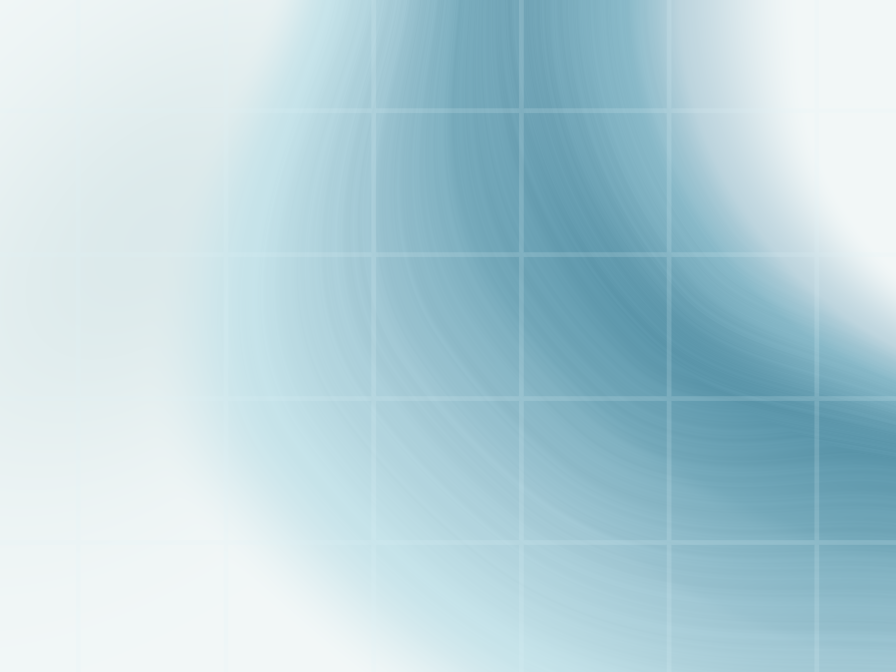
This background is drawn by a Shadertoy shader. Its source:

```glsl
// A soft teal ribbon sweeps around the upper right corner over pale mist.
// Its edges are polar curves; colour ramps run across it, layered sines add
// fine strands along it, and a faint repeated grid lies on top.

const vec3 WHITE = vec3(0.95, 0.97, 0.97);
const vec3 MIST  = vec3(0.86, 0.915, 0.92);
const vec3 DEEP  = vec3(0.36, 0.59, 0.67);
const vec3 SOFT  = vec3(0.45, 0.65, 0.72);
const vec3 STEEL = vec3(0.48, 0.68, 0.745);
const vec3 HAZE  = vec3(0.615, 0.77, 0.82);
const vec3 CYAN  = vec3(0.775, 0.89, 0.915);
const vec3 AQUA  = vec3(0.54, 0.73, 0.79);
const vec3 PEARL = vec3(0.72, 0.82, 0.86);

float ramp(float a, float b, float x) {
    return clamp((x - a) / (b - a), 0.0, 1.0);
}

// Pale backdrop with a diagonal bank of mist
vec3 backdrop(vec2 p, vec2 centre) {
    vec2 d = p - centre;
    float along = (d.x + d.y) * 0.7071 / 0.45;
    float across = (d.x - d.y) * 0.7071 / 0.27;
    return mix(WHITE, MIST, exp(-along * along - across * across));
}

// Position across the ribbon: -1 inner edge, 0 dark ridge, 1 outer edge
float ribbonCoord(float radius, float turn) {
    float inner = 0.326 + 0.194 * pow(turn, 2.2);
    float ridge = 0.582 + 0.104 * pow(turn, 1.7);
    float outer = 0.835 + 0.277 * smoothstep(-0.033, 0.4, turn)
                + 0.087 * smoothstep(0.6, 1.0, turn);
    float offset = radius - ridge;
    return offset / (offset > 0.0 ? outer - ridge : ridge - inner);
}

// Colours outward and inward from the ridge
vec3 ribbonColour(float q, vec3 ridgeColour, vec3 outside) {
    vec3 c = mix(ridgeColour, STEEL, ramp(0.0, 0.3, q));
    c = mix(c, HAZE, ramp(0.25, 0.58, q));
    c = mix(c, CYAN, ramp(0.55, 1.0, q));
    c = mix(c, outside, smoothstep(0.98, 1.38, q));
    float w = -q;
    c = mix(c, AQUA, smoothstep(0.1, 0.8, w));
    c = mix(c, PEARL, ramp(0.7, 1.02, w));
    return mix(c, WHITE, smoothstep(0.85, 1.75, w));
}

// Fine brushed strands, drifting slightly as they turn
float strands(float s, float turn) {
    float sum = 0.0;
    float freq = 47.0;
    float weight = 1.0;
    for (int i = 0; i < 5; i++) {
        float drift = 1.7 * sin(turn * 4.0 + float(i) * 2.1);
        sum += weight * sin(s * freq + drift + 2.0 * sin(s * freq * 0.37));
        freq *= 1.73;
        weight *= 0.9;
    }
    return sum / 4.0;
}

// Coverage of evenly spaced lines
float gridLines(vec2 p, vec2 first, vec2 spacing, float halfWidth, float blur) {
    vec2 d = abs(fract((p - first) / spacing + 0.5) - 0.5) * spacing;
    vec2 cover = 1.0 - smoothstep(halfWidth - blur, halfWidth + blur, d);
    return max(cover.x, cover.y);
}

void mainImage(out vec4 fragColor, in vec2 fragCoord) {
    vec2 p = fragCoord / iResolution.y;
    float aspect = iResolution.x / iResolution.y;

    // Polar frame around the upper right corner
    vec2 fromCorner = vec2(aspect, 1.0) - p;
    float turn = clamp(atan(fromCorner.y, fromCorner.x) / 1.5708, 0.0, 1.0);
    float q = ribbonCoord(length(fromCorner), turn);

    vec3 ridgeColour = mix(DEEP, SOFT, smoothstep(0.45, 1.0, p.y));
    vec3 colour = ribbonColour(q, ridgeColour, backdrop(p, vec2(0.226, 0.653)));

    // Strands fade toward both edges
    float s = q + 0.3 * smoothstep(0.6, 1.0, turn);
    float fade = smoothstep(-1.3, -0.3, q) * (1.0 - smoothstep(0.5, 1.4, q));
    colour += 0.014 * fade * strands(s, turn);

    // Translucent grid
    float grid = gridLines(p, vec2(0.1165, 0.1927), vec2(0.2198, 0.2142),
                           0.0035, 0.7 / iResolution.y);
    colour = mix(colour, vec3(0.87, 0.95, 0.97), 0.17 * grid);

    fragColor = vec4(colour, 1.0);
}
```
